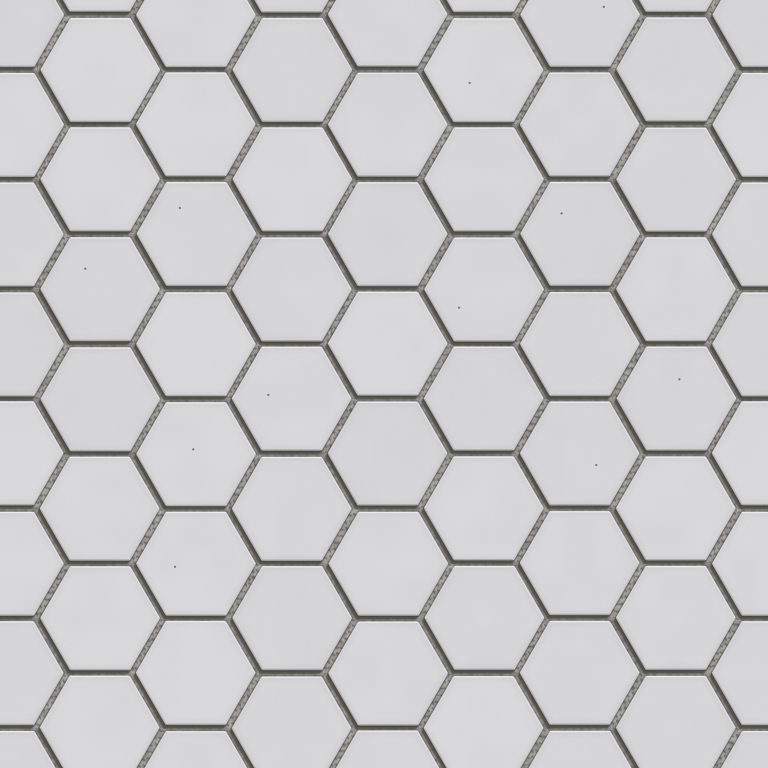
Reproduce this pattern procedurally as a Shadertoy shader.

```glsl
// Glazed white hexagon mosaic with recessed grey seams and backing mesh
#define GRID vec2(8.0, 7.0)
#define ORIGIN vec2(0.0052, 0.1235)
#define APOTHEM 0.0678
#define ROUNDING 0.0035
#define JITTER 0.0006
#define BEVEL 0.0028
#define SHADOW_REACH 0.0052
#define MESH_PITCH 0.0105
#define GLAZE vec3(0.842, 0.840, 0.852)
#define GROUT vec3(0.560, 0.558, 0.540)
#define SHADE vec3(0.310, 0.300, 0.270)
#define GLINT vec3(0.955, 0.955, 0.965)

const float PI = 3.14159;

float hash(vec2 p) {
    vec3 q = fract(p.xyx * vec3(0.1031, 0.1030, 0.0973));
    q += dot(q, q.yzx + 33.33);
    return fract((q.x + q.y) * q.z);
}

float noise(vec2 p) {
    vec2 i = floor(p), f = fract(p);
    f = f * f * (3.0 - 2.0 * f);
    return mix(mix(hash(i), hash(i + vec2(1, 0)), f.x),
               mix(hash(i + vec2(0, 1)), hash(i + vec2(1, 1)), f.x), f.y);
}

// Signed distance to a flat-topped hexagon
float hexagon(vec2 p, float r) {
    const vec3 k = vec3(-0.866025, 0.5, 0.57735);
    p = abs(p);
    p -= 2.0 * min(dot(k.xy, p), 0.0) * k.xy;
    p -= vec2(clamp(p.x, -k.z * r, k.z * r), r);
    return length(p) * sign(p.y);
}

// Distance to the nearest tile, with its local position and cell
float tiles(vec2 p, out vec2 local, out vec2 cell) {
    float nearest = 1e3;
    vec2 g = (p - ORIGIN) * GRID;
    for (int i = 0; i < 2; i++) {
        float col = floor(g.x) + float(i);
        float stagger = 0.5 * mod(col, 2.0);
        vec2 id = vec2(col, floor(g.y - stagger + 0.5));
        vec2 key = mod(id, GRID) + 3.0;
        vec2 shift = JITTER * (2.0 * vec2(hash(key), hash(key + 41.0)) - 1.0);
        vec2 q = p - ORIGIN - (id + vec2(0.0, stagger)) / GRID - shift;
        float d = hexagon(q, APOTHEM - ROUNDING) - ROUNDING;
        if (d < nearest) {
            nearest = d;
            local = q;
            cell = key;
        }
    }
    return nearest;
}

// Mesh blocks lying along the seam, clearest where light enters
vec3 seamColour(vec2 p, vec2 normal, float px) {
    vec2 along = vec2(-normal.y, normal.x);
    float wobble = 0.35 * noise(p * 160.0);
    float s = abs(fract(dot(p, along) / MESH_PITCH + wobble) - 0.5);
    float soft = px / MESH_PITCH;
    float joint = smoothstep(0.36 - soft, 0.42 + soft, s);
    float open = smoothstep(0.2, 0.8, abs(normal.x)) * step(normal.x * normal.y, 0.0);
    vec3 col = GROUT * (0.86 + 0.24 * noise(p * 210.0));
    col *= 1.0 + 0.10 * open;
    return col * (1.0 - joint * mix(0.10, 0.28, open));
}

vec3 tileColour(vec2 q, vec2 cell, vec2 normal, float d) {
    vec3 col = GLAZE + 0.016 * (hash(cell + 9.0) - 0.5);
    col += 0.012 * (noise(q * 28.0 + cell * 7.0) - 0.5);
    col += 0.006 * (hash(floor(q * 700.0) + cell * 97.0) - 0.5);
    col -= vec3(0.0, 0.001, 0.005) * hash(cell + 5.0);

    // Rare pinhole in the glaze
    vec2 pit = 0.07 * (vec2(hash(cell + 17.0), hash(cell + 23.0)) - 0.5);
    float pinhole = 1.0 - smoothstep(0.0006, 0.0022, length(q - pit));
    col *= 1.0 - 0.45 * pinhole * step(0.8, hash(cell + 31.0));

    // Bevel: bright upper rim, dim lower rim
    float rim = smoothstep(-BEVEL, -0.3 * BEVEL, d);
    float facing = normal.y + 0.15 * normal.x;
    col = mix(col, GLINT, rim * smoothstep(0.15, 1.0, facing));
    col *= 1.0 - 0.20 * rim * smoothstep(0.1, 1.0, -facing);
    return col * (1.0 - 0.03 * smoothstep(-0.012, 0.0, d));
}

void mainImage(out vec4 fragColor, in vec2 fragCoord) {
    vec2 p = fragCoord / iResolution.y;
    float px = 1.0 / iResolution.y;
    vec2 q, cell, unusedLocal, unusedCell;
    float d = tiles(p, q, cell);

    // Normal of the closest hexagon side
    float side = floor(atan(q.y, q.x) / (PI / 3.0)) * PI / 3.0 + PI / 6.0;
    vec2 normal = vec2(cos(side), sin(side));

    // Tiles toward the light shade the seam below them
    vec2 toLight = SHADOW_REACH * vec2(0.5, 0.866);
    float blocker = tiles(p + toLight, unusedLocal, unusedCell);
    float shadow = 1.0 - smoothstep(-0.0015, 0.0022, blocker);
    vec3 seam = seamColour(p, normal, px);
    seam = mix(seam, SHADE, 0.88 * shadow);
    seam *= 0.82 + 0.18 * smoothstep(0.0, 0.003, d);

    float edge = max(0.75 * px, 0.0009);
    float cover = 1.0 - smoothstep(-edge, edge, d);
    fragColor = vec4(mix(seam, tileColour(q, cell, normal, d), cover), 1.0);
}
```
